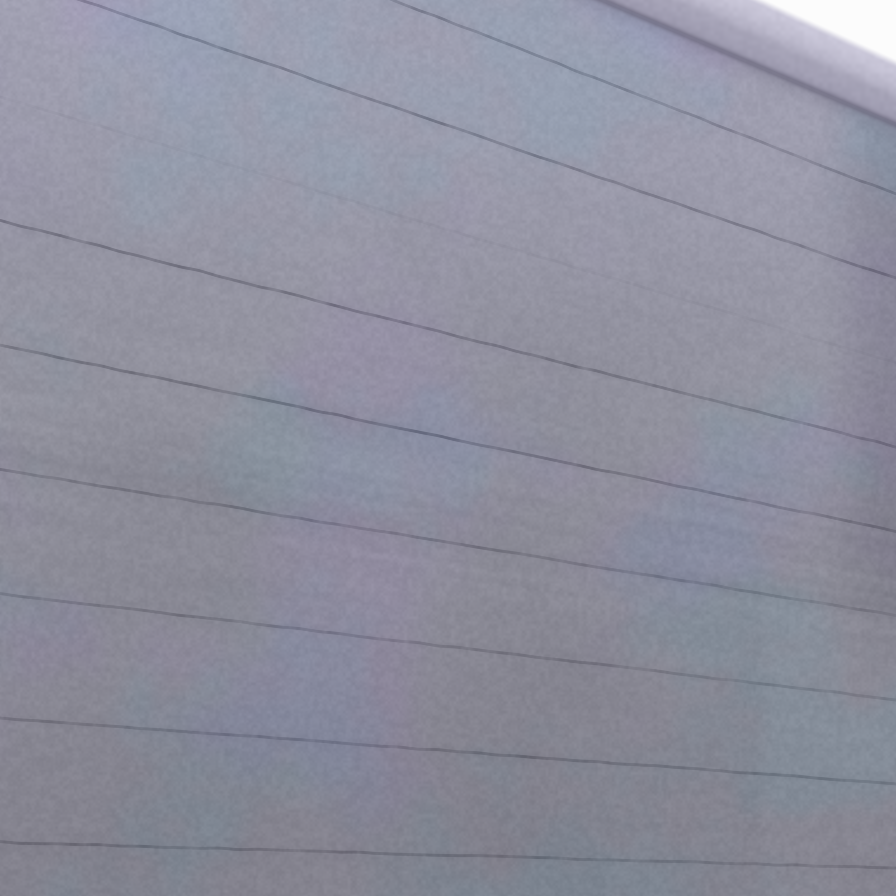
This texture is drawn by a three.js fragment shader. Its source:

```glsl
// Grey lavender wall of long boards seen at an angle, below a pale roof trim and bright sky.
// A board coordinate, linear in y with a pitch that narrows to the right, places every
// seam and the trim; layered value noise adds stains, streaks, grain and broken seams.
varying vec2 vUv;

const float BASE_LEFT = 0.060;    // height of the lowest seam at each side
const float BASE_RIGHT = 0.0312;
const float PITCH_LEFT = 0.1387;  // board height at each side
const float PITCH_RIGHT = 0.0940;
const float SEAM_HALF_WIDTH = 0.0010;
const float SEAM_SOFTNESS = 0.0013;
const float SEAM_DEPTH = 0.135;
const float FAINT_SEAM = 6.0;     // the seam that is nearly closed
const float TRIM_START = 8.83;    // trim limits in board units
const float TRIM_END = 9.54;
const float GRAIN = 0.050;
const float STAIN = 0.040;

const vec3 WALL_LOW = vec3(0.510, 0.505, 0.550);
const vec3 WALL_MID = vec3(0.562, 0.562, 0.608);
const vec3 WALL_HIGH = vec3(0.622, 0.620, 0.690);
const vec3 TRIM_DARK = vec3(0.62, 0.61, 0.69);
const vec3 TRIM_LIGHT = vec3(0.79, 0.78, 0.85);
const vec3 TRIM_SHADOW = vec3(0.43, 0.42, 0.50);
const vec3 SKY = vec3(0.99, 0.99, 0.99);
const vec3 COOL_TINT = vec3(-0.025, 0.012, 0.014);
const vec3 VIOLET_TINT = vec3(0.008, -0.010, 0.022);

float hash(vec2 p) {
  vec3 q = fract(vec3(p.xyx) * 0.1031);
  q += dot(q, q.yzx + 33.33);
  return fract((q.x + q.y) * q.z);
}

float noise(vec2 p) {
  vec2 cell = floor(p);
  vec2 f = fract(p);
  f = f * f * (3.0 - 2.0 * f);
  float low = mix(hash(cell), hash(cell + vec2(1.0, 0.0)), f.x);
  float high = mix(hash(cell + vec2(0.0, 1.0)), hash(cell + 1.0), f.x);
  return mix(low, high, f.y);
}

float fbm(vec2 p) {
  float sum = 0.0;
  float amount = 0.5;
  for (int i = 0; i < 4; i++) {
    sum += amount * noise(p);
    p = p * 2.03 + 17.3;
    amount *= 0.5;
  }
  return sum / 0.9375;
}

// Light falling from top to bottom, with a shaded right edge
vec3 wallLight(vec2 p) {
  vec3 color = mix(WALL_LOW, WALL_MID, smoothstep(0.0, 0.52, p.y));
  color = mix(color, WALL_HIGH, smoothstep(0.45, 1.0, p.y + 0.10 * (p.x - 0.5)));
  float edgeShade = smoothstep(0.90, 1.0, p.x) * smoothstep(0.15, 0.45, p.y);
  float paleStrip = smoothstep(0.84, 0.86, p.x) * smoothstep(0.38, 0.25, p.y);
  return color - 0.065 * edgeShade + 0.014 * paleStrip;
}

// Cloudy tints, streaks along the boards and fine grain
vec3 wallWear(vec2 p, float board) {
  float cloud = fbm(p * 5.0 + 3.0) - 0.5;
  float cool = smoothstep(0.50, 0.75, fbm(p * 6.0 + 31.0));
  float violet = smoothstep(0.48, 0.75, fbm(p * 5.0 + 57.0));
  float streak = noise(vec2(p.x * 5.0, board * 13.0)) - 0.5;
  float streakZone = exp(-pow((board - 3.4) / 0.8, 2.0));
  float shadeBand = exp(-pow((board - 3.12) / 0.16, 2.0)) * (1.0 - 0.6 * p.x);
  float grain = 0.6 * noise(p * 190.0) + 0.4 * noise(p * 380.0 + 9.0) - 0.5;
  float value = STAIN * cloud + GRAIN * grain;
  value += 0.024 * streak * (0.25 + streakZone) - 0.022 * shadeBand;
  return vec3(value) + COOL_TINT * cool + VIOLET_TINT * violet;
}

// Thin dark joints, each with its own strength and broken along its length
float seamMask(vec2 p, float board, float pitch) {
  float id = floor(board + 0.5);
  float wobble = 0.0012 * (noise(vec2(p.x * 45.0, id * 7.0)) - 0.5);
  float d = abs((board - id) * pitch + wobble);
  float line = 1.0 - smoothstep(SEAM_HALF_WIDTH, SEAM_HALF_WIDTH + SEAM_SOFTNESS, d);
  float broken = 0.45 + 0.75 * noise(vec2(p.x * 75.0, id * 13.0 + 0.5));
  float strength = 0.62 + 0.33 * smoothstep(2.5, 4.5, id);
  strength *= 1.0 - 0.85 * (1.0 - step(0.5, abs(id - FAINT_SEAM)));
  float fade = 1.0 - 0.35 * smoothstep(0.4, 1.0, p.x) * hash(vec2(id, 4.0));
  float halo = 0.14 * exp(-d * 230.0);
  return (line * broken + halo) * strength * fade * step(id, 8.5);
}

// Pale trim with a shadow below, ending at the sky
vec3 addTrim(vec3 color, float board, float pitch, float grain) {
  float rise = (board - TRIM_START) * pitch;
  float across = clamp((board - TRIM_START) / (TRIM_END - TRIM_START), 0.0, 1.0);
  vec3 trim = mix(TRIM_DARK, TRIM_LIGHT, smoothstep(0.05, 1.0, across));
  trim += 0.025 * (grain - 0.5) - 0.025 * exp(-pow((across - 0.42) / 0.10, 2.0));
  color = mix(color, trim, smoothstep(-0.001, 0.003, rise));
  float shadow = exp(-pow(rise / 0.0045, 2.0)) + 0.25 * exp(-pow((rise + 0.008) / 0.010, 2.0));
  color = mix(color, TRIM_SHADOW, 0.72 * min(shadow, 1.0));
  float skyRise = (board - TRIM_END) * pitch;
  return mix(color, SKY, smoothstep(-0.004, 0.007, skyRise));
}

void main() {
  vec2 p = vUv;
  float pitch = mix(PITCH_LEFT, PITCH_RIGHT, p.x);
  float board = (p.y - mix(BASE_LEFT, BASE_RIGHT, p.x)) / pitch;
  vec3 color = wallLight(p) + wallWear(p, board);
  color -= SEAM_DEPTH * seamMask(p, board, pitch);
  color = addTrim(color, board, pitch, noise(p * 190.0));
  gl_FragColor = vec4(clamp(color, 0.0, 1.0), 1.0);
}
```
